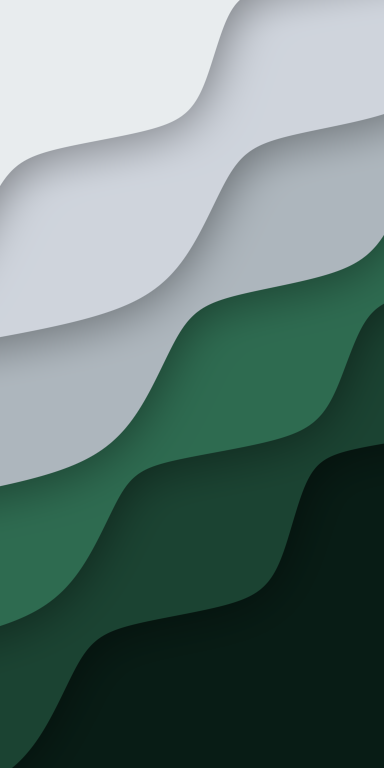
This background is drawn by a Shadertoy shader. Its source:

```glsl
// Smooth rise through zero that levels off at -width.x and +width.y
float bend(float d, vec2 width) {
    float w = d < 0.0 ? width.x : width.y;
    float power = d < 0.0 ? 1.9 : 2.5;
    return d / pow(1.0 + pow(abs(d) / w, power), 1.0 / power);
}

// Height of a sheet's lower edge: a gentle slope with two steep rises
// first = (x, y, right width), second = (x, steepness, width)
float edgeHeight(float x, vec3 first, vec3 second) {
    float d = x - first.x;
    float rise = 1.9 * bend(d, vec2(0.14, first.z));
    float nextRise = second.y * (second.z + bend(x - second.x, second.zz));
    return first.y + 0.15 * d + rise + nextRise;
}

// Soft coverage of the sheet, blurred along both axes
float softShadow(vec2 p, vec3 first, vec3 second) {
    float sum = 0.0, total = 0.0;
    for (int i = -7; i <= 7; i++) {
        float dx = float(i) * 0.02;
        float weight = exp(-dx * dx / 0.0072);
        float above = p.y - edgeHeight(p.x + dx, first, second);
        sum += weight * smoothstep(-0.13, 0.13, above);
        total += weight;
    }
    return sum / total;
}

void mainImage(out vec4 fragColor, in vec2 fragCoord) {
    vec2 p = fragCoord / iResolution.xy * vec2(1.0, 2.0);
    float pixel = 1.0 / iResolution.x;

    // Sheets from the bottom of the stack to the top
    vec3 first[5] = vec3[5](
        vec3(0.169, 0.203, 0.078), vec3(0.281, 0.646, 0.069),
        vec3(0.424, 1.047, 0.083), vec3(0.555, 1.461, 0.083),
        vec3(-0.044, 1.430, 0.083));
    vec3 second[5] = vec3[5](
        vec3(0.758, 3.2, 0.058), vec3(0.898, 2.5, 0.069),
        vec3(1.042, 2.0, 0.086), vec3(1.182, 2.0, 0.086),
        vec3(0.555, 3.0, 0.057));
    vec3 sheetColor[5] = vec3[5](
        vec3(0.106, 0.263, 0.196), vec3(0.180, 0.418, 0.314),
        vec3(0.680, 0.714, 0.741), vec3(0.810, 0.831, 0.863),
        vec3(0.908, 0.925, 0.933));

    vec3 color = vec3(0.031, 0.110, 0.082);
    for (int i = 0; i < 5; i++) {
        // Shadow cast down and to the right
        vec2 shadowPoint = p + vec2(-0.008, 0.008);
        color *= 1.0 - 0.42 * softShadow(shadowPoint, first[i], second[i]);

        // Sheet with a smoothed edge
        float height = edgeHeight(p.x, first[i], second[i]);
        float slope = (edgeHeight(p.x + 0.002, first[i], second[i]) - height) / 0.002;
        float dist = (p.y - height) / sqrt(1.0 + slope * slope);
        color = mix(color, sheetColor[i], smoothstep(-0.7 * pixel, 0.7 * pixel, dist));
    }
    fragColor = vec4(color, 1.0);
}
```
